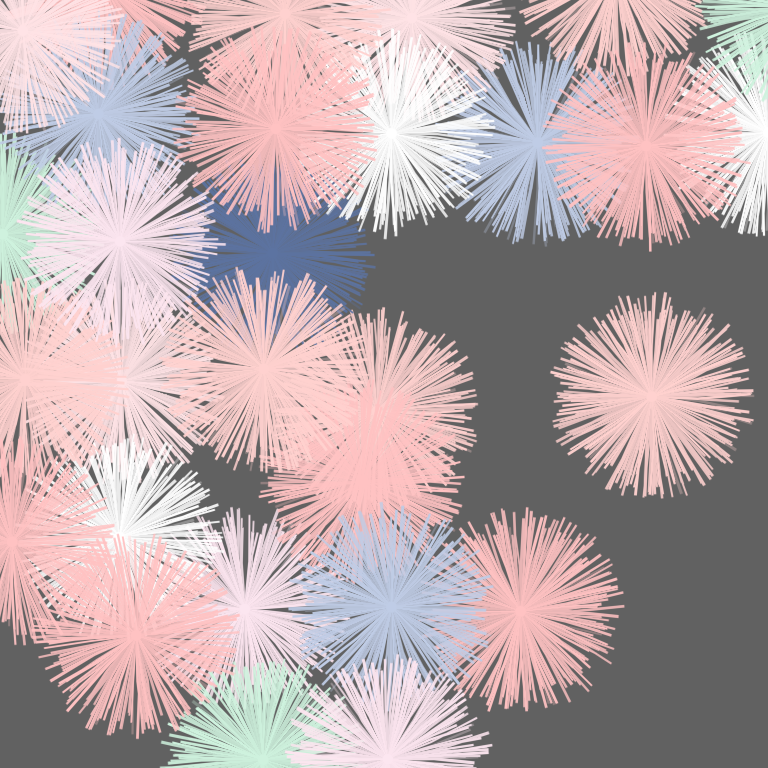
Write a WebGL 2 fragment shader that draws this pattern.

```glsl
#version 300 es
precision highp float;

uniform vec2 u_resolution;
out vec4 fragColor;

const vec3 puffColors[10] = vec3[10](
    vec3(0.81, 0.95, 0.87), vec3(1.00, 0.89, 0.90), vec3(0.75, 0.80, 0.90),
    vec3(0.36, 0.45, 0.63), vec3(1.00, 0.82, 0.81), vec3(1.00, 1.00, 1.00),
    vec3(0.99, 0.90, 0.94), vec3(1.00, 0.82, 0.81), vec3(1.00, 0.76, 0.76),
    vec3(1.00, 0.76, 0.76));

float hash(vec2 p) {
    return fract(sin(dot(p, vec2(127.1, 311.7))) * 43758.5453);
}

// Opacity of one straight strand growing out from the puff centre
float strand(vec2 p, float sector, float id, float seed, float pixel) {
    vec2 key = vec2(id, seed);
    float angle = (sector + hash(key)) * 6.28319 / 44.0;
    vec2 dir = vec2(cos(angle), sin(angle));
    float skew = (hash(key + 17.3) - 0.5) * 0.016 * min(length(p) / 0.06, 1.0);
    float across = abs(dir.x * p.y - dir.y * p.x - skew);
    float along = dot(p, dir);
    float reach = 0.138 * mix(0.72, 1.0, hash(key + 41.7));
    float halfWidth = mix(0.0012, 0.0021, hash(key + 63.1));
    float tone = hash(key + 88.9);
    float opacity = tone < 0.08 ? 0.3 : mix(0.78, 1.0, tone);
    float side = 1.0 - smoothstep(halfWidth - 0.7 * pixel, halfWidth + 0.7 * pixel, across);
    float tip = 1.0 - smoothstep(reach - pixel, reach + pixel, along);
    return side * tip * step(0.0, along) * opacity;
}

// Several rings of jittered strands, looked up by angular sector
float puff(vec2 p, float seed, float pixel) {
    float sector = floor(atan(p.y, p.x) * 44.0 / 6.28319);
    float cover = 1.0 - smoothstep(0.006, 0.018, length(p));
    for (int layer = 0; layer < 6; layer++) {
        for (int side = -1; side <= 1; side++) {
            float s = mod(sector + float(side) + 44.0, 44.0);
            cover = max(cover, strand(p, s, s + float(layer) * 44.0, seed, pixel));
        }
    }
    return cover;
}

// Dense on the left and along the top, thin elsewhere, bare in the lower left
bool isOccupied(ivec2 cell) {
    int lattice = (cell.x * 3 + cell.y * 2) % 7;
    bool dense = (cell.x < 4 || cell.y > 4) && cell.x + cell.y > 1;
    return dense ? lattice != 3 : lattice == 0 && cell.x > 3;
}

void main() {
    vec2 uv = gl_FragCoord.xy / u_resolution;
    float pixel = 1.0 / min(u_resolution.x, u_resolution.y);
    vec3 color = vec3(0.38);

    // Visit the jittered grid in shuffled order so the puffs overlap freely
    for (int i = 0; i < 49; i++) {
        int slot = (i * 17 + 5) % 49;
        ivec2 cell = ivec2(slot % 7, slot / 7);
        if (!isOccupied(cell)) continue;

        float seed = float(i) * 3.7 + 1.0;
        vec2 jitter = vec2(hash(vec2(seed, 5.2)), hash(vec2(seed, 9.6))) - 0.5;
        vec2 center = (vec2(cell) + 0.5) * 0.166 - 0.08 + jitter * 0.09;
        vec2 p = uv - center;
        if (length(p) < 0.145) {
            color = mix(color, puffColors[i % 10], puff(p, seed, pixel));
        }
    }

    fragColor = vec4(color, 1.0);
}
```
